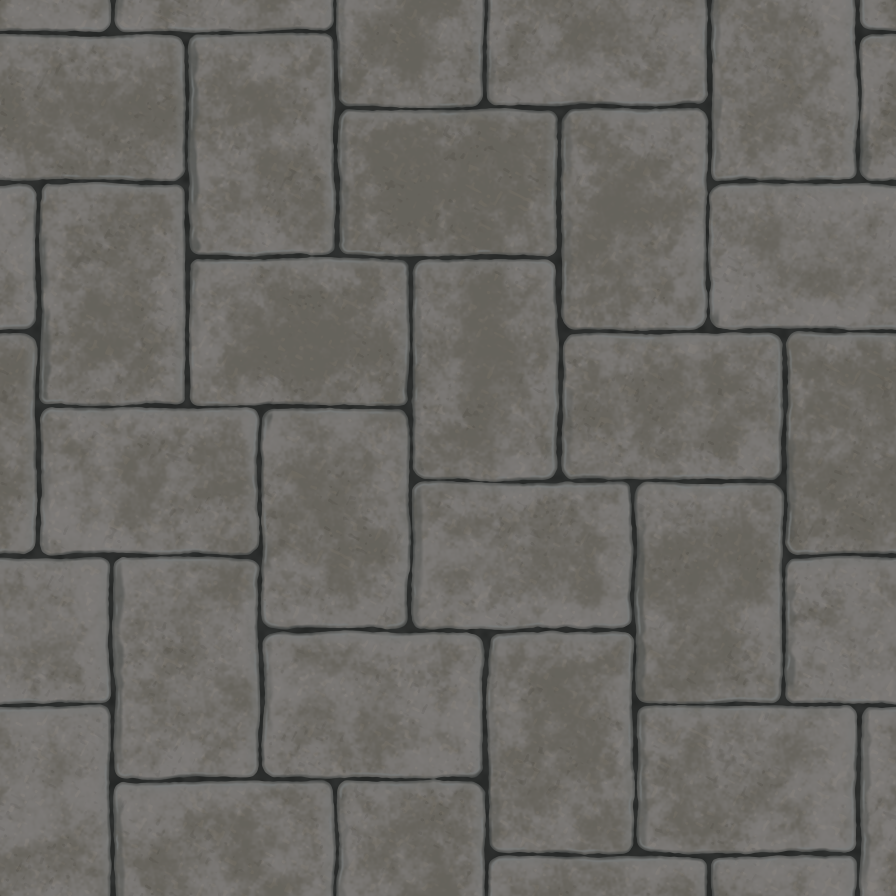
Reproduce this texture procedurally as a WebGL 2 fragment shader.

```glsl
#version 300 es
precision highp float;
// Worn grey concrete pavers, 3 by 2 units, in a diagonal herringbone on a 12 by 12 grid.

uniform vec2 u_resolution;
out vec4 fragColor;

float hash(ivec2 cell, int seed) {
  uint h = uint(cell.x) * 374761393u + uint(cell.y) * 668265263u + uint(seed) * 97531u;
  h = (h ^ (h >> 13)) * 1274126177u;
  h = (h ^ (h >> 15)) * 2246822519u;
  return float((h ^ (h >> 16)) & 65535u) / 65535.0;
}

// Value noise that wraps after the given number of cells across the canvas.
float noise(vec2 uv, int cells, int seed) {
  vec2 p = uv * float(cells);
  ivec2 i = ivec2(floor(p));
  vec2 f = fract(p);
  f = f * f * (3.0 - 2.0 * f);
  ivec2 a = (i + cells) % cells;
  ivec2 b = (i + 1 + cells) % cells;
  return mix(mix(hash(a, seed), hash(ivec2(b.x, a.y), seed), f.x),
             mix(hash(ivec2(a.x, b.y), seed), hash(b, seed), f.x), f.y);
}

// Turns and shrinks the noise grid by root five, and still wraps.
vec2 turned(vec2 uv) {
  return fract(mat2(2.0, 1.0, -1.0, 2.0) * uv);
}

float fbm(vec2 uv, int cells, int seed) {
  float sum = 0.0, weight = 0.36;
  for (int octave = 0; octave < 4; octave++) {
    sum += weight * noise(uv, cells, seed + octave);
    uv = turned(uv);
    weight *= 0.8;
  }
  return sum / 1.063;
}

float roundedBox(vec2 p, vec2 halfSize, float radius) {
  vec2 q = abs(p) - halfSize + radius;
  return length(max(q, 0.0)) + min(max(q.x, q.y), 0.0) - radius;
}

void main() {
  vec2 uv = gl_FragCoord.xy / u_resolution;
  float pixel = 12.0 / min(u_resolution.x, u_resolution.y);

  // Grid position, rows counted downwards, with slightly wandering joints.
  vec2 p = vec2(uv.x, 1.0 - uv.y) * 12.0 - vec2(0.5, 0.44);
  p += 0.05 * (vec2(noise(uv, 18, 1), noise(uv, 18, 2)) - 0.5);

  // Each cell belongs to an upright paver or to the flat one just below it.
  ivec2 cell = ivec2(floor(p));
  int k = (cell.y - 5 * cell.x + 130) % 12;
  int column = k < 5 ? 0 : (k < 7 ? 2 : 1);
  int row = (k + 5 * column) % 12;
  bool upright = row < 3;
  ivec2 corner = cell - ivec2(column, upright ? row : row - 3);
  ivec2 id = (corner + 12) % 12;
  vec2 halfSize = upright ? vec2(1.0, 1.5) : vec2(1.5, 1.0);
  vec2 local = p - vec2(corner) - halfSize;

  // Uneven outline of the paver.
  local += 0.012 * (vec2(hash(id, 3), hash(id, 4)) - 0.5);
  halfSize -= 0.012 + 0.014 * vec2(hash(id, 5), hash(id, 6));
  float d = roundedBox(local, halfSize, 0.12 + 0.08 * hash(id, 7));
  d += 0.028 * (noise(uv, 60, 8) - 0.5) + 0.012 * (noise(uv, 190, 9) - 0.5);

  // Mottled face: warm, darker middle breaking up into a paler, greyer rim.
  float grain = noise(turned(uv), 110, 20) - 0.5;
  float mottle = fbm(uv, 26, 10) - 0.5;
  float rim = smoothstep(-0.65, -0.05, d + 0.5 * mottle);
  vec2 swell = cos(6.2832 * (uv - vec2(0.55, 0.66)));
  float tone = 0.37 + 0.28 * (hash(id, 11) - 0.5) - 0.08 * (swell.x + swell.y);
  tone += 0.3 * rim + 1.7 * mottle;
  tone = mix(tone, smoothstep(0.1, 0.9, tone), 0.6) + 0.12 * grain;
  vec3 color = mix(vec3(0.398, 0.387, 0.36), vec3(0.478, 0.468, 0.458), clamp(tone, 0.0, 1.08));

  // Small dark pits and pale brown flecks.
  float pits = smoothstep(0.72, 0.9, noise(turned(uv), 92, 30)) * smoothstep(0.4, 0.7, noise(uv, 30, 31));
  float flecks = smoothstep(0.72, 0.92, noise(turned(uv), 84, 32));
  color -= 0.03 * pits;
  color += flecks * vec3(0.025, 0.02, 0.014);

  // Worn bevel: broken shadow on the left, cool light on the right and top.
  float wear = smoothstep(0.2, 0.6, noise(uv, 24, 40));
  float left = local.x + halfSize.x + 0.07 * (noise(uv, 80, 43) - 0.5);
  float shadow = smoothstep(0.15, 0.09, left) * wear * (0.25 + 0.75 * hash(id, 41));
  shadow *= smoothstep(0.0, 0.12, halfSize.y - abs(local.y));
  color = mix(color, vec3(0.30, 0.31, 0.30), 0.75 * shadow);
  float lit = max(smoothstep(0.20, 0.05, halfSize.x - local.x),
                  smoothstep(0.18, 0.05, local.y + halfSize.y));
  color = mix(color, vec3(0.455, 0.46, 0.455), 0.5 * lit * (1.0 - shadow));
  float chip = smoothstep(0.03, 0.0, abs(d + 0.05)) * smoothstep(0.45, 0.75, noise(uv, 50, 42));
  color = mix(color, vec3(0.46, 0.475, 0.475), 0.65 * chip);

  // Soft edge falling into the thin dark joint.
  float scuff = 0.35 + 0.6 * noise(uv, 44, 44);
  color = mix(color, vec3(0.27, 0.28, 0.275), scuff * smoothstep(-0.055, -0.012, d));
  vec3 joint = vec3(0.165, 0.172, 0.168) + 0.05 * (noise(uv, 120, 50) - 0.5);
  color = mix(color, joint, smoothstep(-0.7 * pixel, 0.7 * pixel, d + 0.006));

  fragColor = vec4(color, 1.0);
}
```
